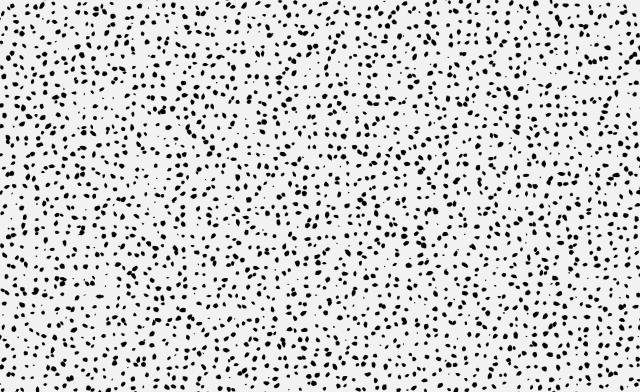
Write a WebGL 1 fragment shader that draws this pattern.

```glsl
precision highp float;
// Scattered black pebble spots on an off-white ground.
// Each cell of a jittered grid holds one spot: a rounded, stretched five-sided
// shape of random size and direction; some spots shrink to tiny specks.

uniform vec2 u_resolution;

const float TAU = 6.2831853;
const float ROWS = 39.0;          // grid cells over the canvas height
const float JITTER = 0.78;        // spread of spot centres within a cell
const float SPECK_SHARE = 0.1;
const float ROUNDING = 5.0;       // higher gives sharper corners
const vec3 GROUND = vec3(0.948);
const vec3 INK = vec3(0.01);

// Two random values from 0 to 1 for a cell and a seed
vec2 hash2(vec2 cell, float seed) {
  vec3 h = fract(vec3(cell.xyx + seed * 17.31) * vec3(0.1031, 0.1030, 0.0973));
  h += dot(h, h.yzx + 33.33);
  return fract((h.xx + h.yz) * h.zy);
}

vec2 rotate(vec2 p, float angle) {
  float c = cos(angle), s = sin(angle);
  return vec2(c * p.x + s * p.y, c * p.y - s * p.x);
}

// Gauge of an irregular rounded pentagon: 1 on its outline
float pebbleGauge(vec2 p, vec2 cell) {
  float sum = 0.0;
  for (int i = 0; i < 5; i++) {
    vec2 rnd = hash2(cell, 5.0 + float(i));
    float angle = TAU * float(i) / 5.0 + (rnd.x - 0.5) * 0.5;
    float reach = mix(0.8, 1.1, rnd.y);
    float side = max(dot(p, vec2(cos(angle), sin(angle))) / reach, 0.0);
    sum += pow(side + 1e-4, ROUNDING);
  }
  return pow(sum, 1.0 / ROUNDING);
}

// Approximate signed distance, in cells, to the spot of one cell
float spotDistance(vec2 p, vec2 cell) {
  vec2 centre = cell + 0.5 + (hash2(cell, 1.0) - 0.5) * JITTER;
  vec2 size = hash2(cell, 2.0);
  vec2 form = hash2(cell, 3.0);
  float radius = mix(0.145, 0.268, size.x);
  if (size.y < SPECK_SHARE) radius *= 0.35;
  float stretch = sqrt(mix(1.0, 1.65, form.x));
  vec2 local = rotate(p - centre, form.y * TAU) / radius;
  local *= vec2(1.0 / stretch, stretch);
  return (pebbleGauge(local, cell) - 1.0) * radius;
}

// Nearest spot among the neighbouring cells
float spotField(vec2 p) {
  vec2 home = floor(p);
  float nearest = 1.0;
  for (int y = -1; y <= 1; y++) {
    for (int x = -1; x <= 1; x++) {
      nearest = min(nearest, spotDistance(p, home + vec2(float(x), float(y))));
    }
  }
  return nearest;
}

void main() {
  vec2 p = gl_FragCoord.xy / u_resolution.y * ROWS;
  float edge = 0.8 * ROWS / u_resolution.y;   // half width of the soft edge
  float cover = 1.0 - smoothstep(-edge, edge, spotField(p + 40.0));
  gl_FragColor = vec4(mix(GROUND, INK, cover), 1.0);
}
```
